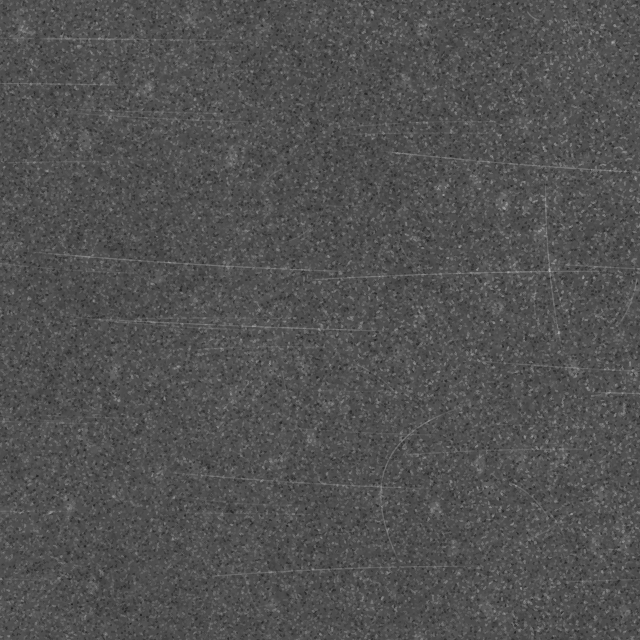
Give the GLSL for this texture, as a Shadertoy shader.

```glsl
// Worn dark grey slate: fine mineral flecks, pale scuffs and thin scratches.

vec2 hash22(vec2 p) {
    vec3 q = fract(p.xyx * vec3(0.1031, 0.1030, 0.0973));
    q += dot(q, q.yzx + 33.33);
    return fract((q.xx + q.yz) * q.zy);
}

// Layered sines, roughly -1 to 1
float waves(vec2 p) {
    float sum = 0.0, amp = 0.5;
    for (int i = 0; i < 4; i++) {
        sum += amp * sin(p.x + 1.7 * sin(p.y * 0.8 + float(i))) * cos(p.y - 1.3 * sin(p.x * 0.7));
        p = mat2(1.2, 1.5, -1.5, 1.2) * p + 2.3;
        amp *= 0.6;
    }
    return sum;
}

// Cellular ellipses: x = pale flecks only, y = signed light and dark flecks
vec2 flecks(vec2 p, vec2 size, float turn, float rarity) {
    vec2 sum = vec2(0.0), base = floor(p);
    for (int j = -1; j <= 1; j++)
    for (int i = -1; i <= 1; i++) {
        vec2 cell = base + vec2(i, j);
        vec2 rnd = hash22(cell + 157.3);
        vec2 q = p - cell - hash22(cell + 11.0);
        float a = turn * (rnd.x - 0.5);
        q = mat2(cos(a), sin(a), -sin(a), cos(a)) * q;
        q.x += 0.5 * q.y * q.y / size.y * (rnd.x - 0.5);
        float mask = smoothstep(1.2, 0.6, length(q / size));
        sum += mask * vec2(pow(rnd.y, rarity), 2.0 * rnd.y - 1.0);
    }
    return sum;
}

// Thin bowed scratch with fading ends
float scratch(vec2 p, vec2 start, float angle, float len, float bow) {
    vec2 dir = vec2(cos(angle), sin(angle));
    vec2 q = vec2(dot(p - start, dir), dot(p - start, vec2(-dir.y, dir.x)));
    float t = q.x / len;
    float slope = 4.0 * bow * (1.0 - 2.0 * t) / len;
    float dist = abs(q.y - 4.0 * bow * t * (1.0 - t)) / sqrt(1.0 + slope * slope);
    float ends = smoothstep(0.0, 0.12, t) * smoothstep(1.0, 0.8, t);
    return ends * smoothstep(0.0019, 0.0003, dist);
}

void mainImage(out vec4 fragColor, in vec2 fragCoord) {
    vec2 uv = fragCoord / iResolution.y;
    vec2 warped = uv + 0.0012 * vec2(waves(uv * 260.0), waves(uv.yx * 240.0 + 5.0));

    // Broad tone and mineral grain
    float broad = waves(uv * vec2(9.0, 6.0) + 1.0);
    float density = 0.85 + 0.3 * smoothstep(0.3, 0.7, uv.x) + 0.25 * broad;
    float grain = flecks(warped * 205.0, vec2(0.36, 0.5), 6.28, 1.0).y;
    float mottle = flecks(warped * 75.0 + 40.0, vec2(0.4, 0.55), 6.28, 1.0).y;
    float pale = flecks(warped * 122.0 + 9.0, vec2(0.24, 0.42), 6.28, 2.0).x;
    float tone = 0.306 + 0.016 * broad + 0.09 * grain + 0.028 * mottle + 0.13 * density * pale;

    // Ragged upright scuffs and small bright chips
    vec2 ragged = uv + 0.006 * vec2(waves(uv * 75.0), waves(uv.yx * 70.0));
    float scuff = flecks(ragged * 25.0 + 3.0, vec2(0.24, 0.42), 0.9, 9.0).x;
    float chip = flecks(ragged * 31.0 + 71.0, vec2(0.13, 0.08), 3.0, 24.0).x;
    tone += scuff * (0.075 + 0.04 * grain) + 0.17 * chip;

    // Long, nearly level scratches
    float marks = 0.0;
    for (int i = 0; i < 34; i++) {
        vec2 a = hash22(vec2(i, 3.0)), b = hash22(vec2(i, 19.0));
        vec2 start = vec2(a.x * 1.2 - 0.25, a.y);
        marks += (0.25 + 0.7 * b.y * b.y)
               * scratch(uv, start, 0.13 * (b.x - 0.65), 0.12 + 0.45 * b.y, 0.012 * (b.x - 0.5));
    }

    // Short hairs in all directions
    for (int i = 0; i < 44; i++) {
        vec2 a = hash22(vec2(i, 47.0)), b = hash22(vec2(i, 83.0));
        float len = 0.025 + 0.08 * b.y;
        marks += (0.2 + 0.6 * a.x * b.x) * scratch(uv, a, 6.28 * b.x, len, 0.3 * len * (b.y - 0.5));
    }

    // One wide hook and one steep scratch
    marks += 0.85 * scratch(uv, vec2(0.63, 0.11), 1.155, 0.285, 0.09);
    marks += 0.75 * scratch(uv, vec2(0.853, 0.735), -1.47, 0.31, -0.01);
    tone += 0.2 * marks * (0.75 + 0.4 * waves(uv * 95.0));

    fragColor = vec4(vec3(clamp(tone, 0.15, 0.75)), 1.0);
}
```
